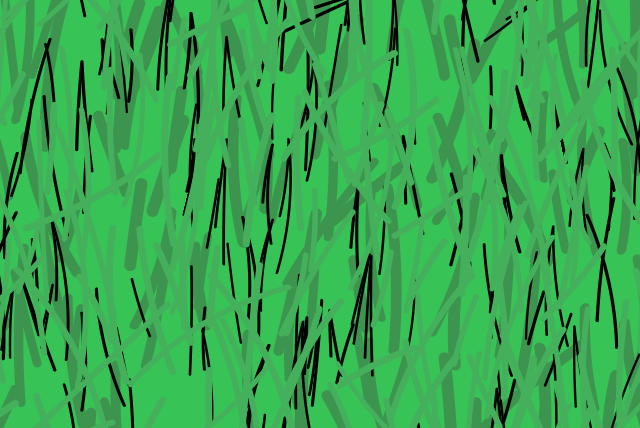
This texture is drawn by a Shadertoy shader. Its source:

```glsl
// Scribbled meadow: broad shadow blades, thin black pen strokes and pale blades on green

vec4 hash4(float n, float seed) {
    vec4 h = fract((n + 17.3 * seed) * vec4(0.1031, 0.1030, 0.0973, 0.1099) + 0.37 * seed);
    h += dot(h, h.wzxy + 33.33);
    return fract((h.xxyz + h.yzzw) * h.zywx);
}

// Signed distance to a scatter of bent, round-ended strokes.
// lean: largest tilt from vertical; slanted, forked: shares of those stroke kinds
float strokes(vec2 p, float aspect, int count, float seed, float halfWidth,
              vec2 lengths, float lean, float slanted, float forked) {
    float nearest = 1.0;
    for (int i = 0; i < count; i++) {
        float n = float(i) + 1.0;
        vec4 place = hash4(n, seed);
        vec4 shape = hash4(n + 311.0, seed);
        vec4 kind = hash4(n + 727.0, seed);

        // Even spread with jitter, reaching a little past the borders
        vec2 center = fract(n * vec2(0.7549, 0.5698) + 0.31 * seed + 0.2 * place.xy);
        center = center * vec2(aspect + 0.16, 1.16) - 0.08;

        float angle = lean * (place.z + place.w - 0.95);
        if (kind.x < slanted) angle = mix(0.6, 1.2, kind.y);
        vec2 along = vec2(sin(angle), cos(angle));
        vec2 q = p - center;
        float a = dot(q, along);
        float b = dot(q, vec2(along.y, -along.x));
        b -= (shape.x - 0.5) * 1.5 * a * a;

        float top = 0.5 * mix(lengths.x, lengths.y, shape.y);
        float bottom = top;
        if (kind.z < forked) {
            // Two legs meeting at the tip, one shorter than the other
            if (b < 0.0) bottom *= mix(0.1, 0.9, kind.w);
            b = abs(b) - mix(0.02, 0.12, shape.z) * max(top - a, 0.0);
        }
        float beyond = max(max(a - top, -bottom - a), 0.0);
        float d = length(vec2(beyond, b)) - halfWidth * mix(0.8, 1.2, shape.w);
        nearest = min(nearest, d);
    }
    return nearest;
}

float ink(float d) {
    return clamp(0.5 - d * iResolution.y, 0.0, 1.0);
}

void mainImage(out vec4 fragColor, in vec2 fragCoord) {
    vec2 p = fragCoord / iResolution.y;
    float aspect = iResolution.x / iResolution.y;

    vec3 meadow = vec3(0.22, 0.765, 0.34);
    vec3 shadowBlade = vec3(0.24, 0.58, 0.31);
    vec3 paleBlade = vec3(0.265, 0.69, 0.355);
    vec3 penBlack = vec3(0.005, 0.015, 0.008);

    float shadows = strokes(p, aspect, 104, 1.0, 0.0118, vec2(0.14, 0.38), 0.55, 0.04, 0.0);
    float pen = strokes(p, aspect, 118, 2.0, 0.0033, vec2(0.12, 0.33), 0.4, 0.03, 0.45);
    float pale = strokes(p, aspect, 150, 3.0, 0.0070, vec2(0.15, 0.48), 0.75, 0.2, 0.0);

    // Pale blades lie on top and break up the pen strokes
    vec3 color = mix(meadow, shadowBlade, ink(shadows));
    color = mix(color, penBlack, ink(pen));
    color = mix(color, paleBlade, ink(pale));
    fragColor = vec4(color, 1.0);
}
```
